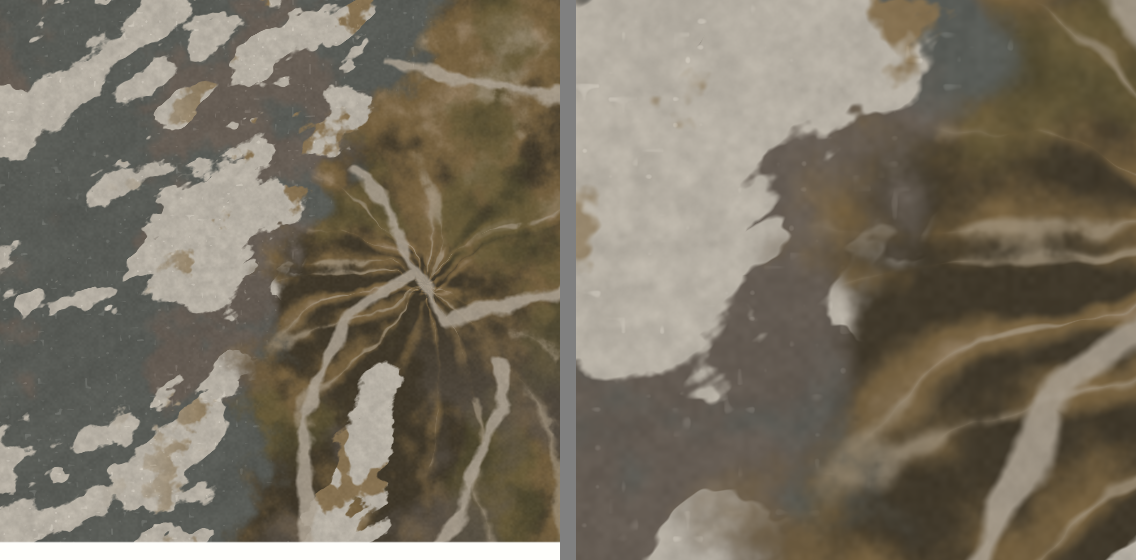
Left: the whole. Right: its middle third, enlarged.
Write a Shadertoy shader that draws this texture.

```glsl
// Aerial mountain relief: slate slopes with pale snow tongues on the left,
// ochre flanks with radiating ribs and thin bright crests on the right.
// Warped capsules form snow and crests; value noise supplies the rest.

float hash(vec2 p) {
    return fract(sin(dot(p, vec2(127.1, 311.7))) * 43758.5453);
}

float noise(vec2 p) {
    vec2 i = floor(p), f = fract(p);
    f = f * f * (3.0 - 2.0 * f);
    return mix(mix(hash(i), hash(i + vec2(1, 0)), f.x),
               mix(hash(i + vec2(0, 1)), hash(i + vec2(1, 1)), f.x), f.y);
}

float fbm(vec2 p) {
    float sum = 0.0, amp = 0.5;
    for (int i = 0; i < 5; i++) {
        sum += amp * noise(p);
        p = mat2(1.6, 1.2, -1.2, 1.6) * p + 7.3;
        amp *= 0.5;
    }
    return sum;
}

// Distance to a segment in x, position along it in y
vec2 segment(vec2 p, vec4 s) {
    vec2 d = s.zw - s.xy;
    float t = clamp(dot(p - s.xy, d) / dot(d, d), 0.0, 1.0);
    return vec2(length(p - s.xy - d * t), t);
}

// Ribs fanning out from the hub of the massif
float ribHeight(vec2 p) {
    vec2 q = p - vec2(0.74, 0.5) + 0.09 * (vec2(fbm(p * 7.0), fbm(p * 7.0 + 31.0)) - 0.5);
    float r = length(q) + 0.001;
    float n = noise(q / r * 3.6 + r * 3.0 + 5.0);
    return 1.0 - abs(2.0 * n - 1.0) + 0.5 * (fbm(p * 17.0) - 0.5);
}

const vec4 snowTongues[11] = vec4[](
    vec4(0.03, 0.77, 0.31, 1.00), vec4(0.23, 0.84, 0.48, 1.01),
    vec4(0.19, 0.67, 0.47, 0.74), vec4(0.34, 0.54, 0.53, 0.67),
    vec4(0.61, 0.79, 0.52, 0.71), vec4(0.28, 0.13, 0.40, 0.31),
    vec4(0.26, 0.12, 0.00, 0.06), vec4(0.01, 0.18, 0.26, 0.25),
    vec4(0.59, 0.05, 0.69, 0.33), vec4(0.45, 0.85, 0.54, 0.85),
    vec4(0.00, 0.53, 0.08, 0.54));
const float tongueWidths[11] = float[](
    0.058, 0.032, 0.032, 0.085, 0.042, 0.062, 0.042, 0.038, 0.062, 0.035, 0.036);
const vec4 crests[11] = vec4[](
    vec4(0.69, 0.89, 0.85, 0.85), vec4(0.85, 0.85, 1.01, 0.82),
    vec4(0.62, 0.69, 0.68, 0.65), vec4(0.68, 0.65, 0.75, 0.52),
    vec4(0.75, 0.52, 0.80, 0.42), vec4(0.75, 0.52, 0.62, 0.43),
    vec4(0.62, 0.43, 0.56, 0.30), vec4(0.56, 0.30, 0.545, 0.03),
    vec4(0.89, 0.36, 0.90, 0.28), vec4(0.90, 0.28, 0.79, 0.03),
    vec4(0.80, 0.42, 1.01, 0.48));

void mainImage(out vec4 fragColor, in vec2 fragCoord) {
    vec2 p = fragCoord / iResolution.xy;
    vec2 along = mat2(0.86, -0.5, 0.5, 0.86) * p;
    float broad = fbm(p * 6.0 + 3.0);
    float mid = fbm(p * 19.0);
    float fine = fbm(p * 75.0);
    float streak = fbm(along * vec2(7.0, 24.0));

    // Slate slopes with faint brown patches
    vec3 slate = mix(vec3(0.345, 0.355, 0.335), vec3(0.40, 0.365, 0.33),
                     smoothstep(0.47, 0.62, broad + 0.3 * (mid - 0.5)));
    slate *= 0.93 + 0.14 * streak;

    // Ochre flanks, shaded by the slope of the ribs
    float rib = ribHeight(p);
    float slope = rib - ribHeight(p + vec2(-0.012, 0.016));
    float lowerSide = smoothstep(0.12, -0.12, dot(p - vec2(0.73, 0.5), vec2(-0.55, 0.83)) 
                      + 0.35 * (broad - 0.5) + 0.5 * (p.x - 0.70));
    float sun = 0.62 + 0.55 * slope + 1.3 * (mid - 0.5) + 0.25 * (rib - 0.5)
              - 0.28 * lowerSide - 0.35 * smoothstep(0.22, 0.0, length((p - vec2(0.57, 0.5)) * vec2(1.0, 0.8)))
              - 0.3 * smoothstep(0.2, 0.0, length(p - vec2(0.75, 0.24)));
    vec3 flank = mix(vec3(0.25, 0.22, 0.165), vec3(0.46, 0.38, 0.25), smoothstep(0.1, 0.75, sun));
    flank = mix(flank, vec3(0.57, 0.49, 0.38), smoothstep(0.72, 1.15, sun));
    flank = mix(flank, vec3(0.35, 0.33, 0.20), 0.5 * smoothstep(0.48, 0.62, fbm(p * 8.0 + 19.0)));
    flank = mix(flank, vec3(0.36, 0.33, 0.30), 0.65 * smoothstep(0.5, 0.2, p.y) * smoothstep(0.45, 0.6, broad));

    float border = 0.39 + 0.38 * pow(p.y, 1.5);
    float right = smoothstep(-0.03, 0.04, p.x - border + 0.22 * (broad - 0.5) + 0.15 * (mid - 0.5));
    vec3 col = mix(slate, flank, right);

    // Pale rib crests and dry, dusty patches on the flanks
    float crestLine = smoothstep(0.90, 1.06, rib) * smoothstep(0.42, 0.58, mid + 0.12);
    col = mix(col, vec3(0.62, 0.57, 0.49), 0.7 * crestLine * right);

    // Snow: large tapered tongues plus small scattered drifts
    float snowDist = 1.0;
    for (int i = 0; i < 11; i++) {
        vec2 s = segment(p, snowTongues[i]);
        snowDist = min(snowDist, s.x - tongueWidths[i] * (1.0 - 0.6 * s.y));
    }
    snowDist += 0.09 * (mid - 0.48) + 0.10 * (streak - 0.48);
    float snow = smoothstep(0.004, -0.004, snowDist);
    float lowLeft = smoothstep(0.55, 0.45, p.y) * smoothstep(0.42, 0.3, p.x);
    float drift = fbm(along * vec2(7.0, 13.0) + 11.0) + 0.12 * (mid - 0.5) + 0.06 * lowLeft;
    snow = max(snow, smoothstep(0.635, 0.655, drift) * (1.0 - right));

    vec3 snowColor = vec3(0.71, 0.685, 0.64) * (0.97 + 0.07 * fine);
    float stain = smoothstep(0.60, 0.67, fbm(p * 15.0 + 43.0)) * smoothstep(0.15, 0.45, p.x);
    snowColor = mix(snowColor, vec3(0.49, 0.40, 0.26), 0.85 * stain);
    col = mix(col, snowColor, snow);

    // Main crests, wavering and uneven in width
    vec2 bent = p + 0.05 * (vec2(fbm(p * 13.0 + 5.0), fbm(p * 13.0 + 57.0)) - 0.48);
    float crestDist = 1.0;
    for (int i = 0; i < 11; i++) crestDist = min(crestDist, segment(bent, crests[i]).x);
    float crest = smoothstep(0.005, -0.004, crestDist - 0.003 - 0.012 * noise(p * 32.0));
    col = mix(col, vec3(0.66, 0.62, 0.56), 0.88 * crest);

    // Fine grain, light flecks and the blank strip below
    col *= 0.95 + 0.10 * fine;
    col += 0.025 * (noise(p * 230.0) - 0.5);
    col += 0.07 * smoothstep(0.86, 0.98, noise(p * 130.0)) * (1.0 - right);
    col = mix(vec3(1.0, 1.0, 0.99), col, smoothstep(0.030, 0.034, p.y));
    fragColor = vec4(clamp(col, 0.0, 1.0), 1.0);
}
```
